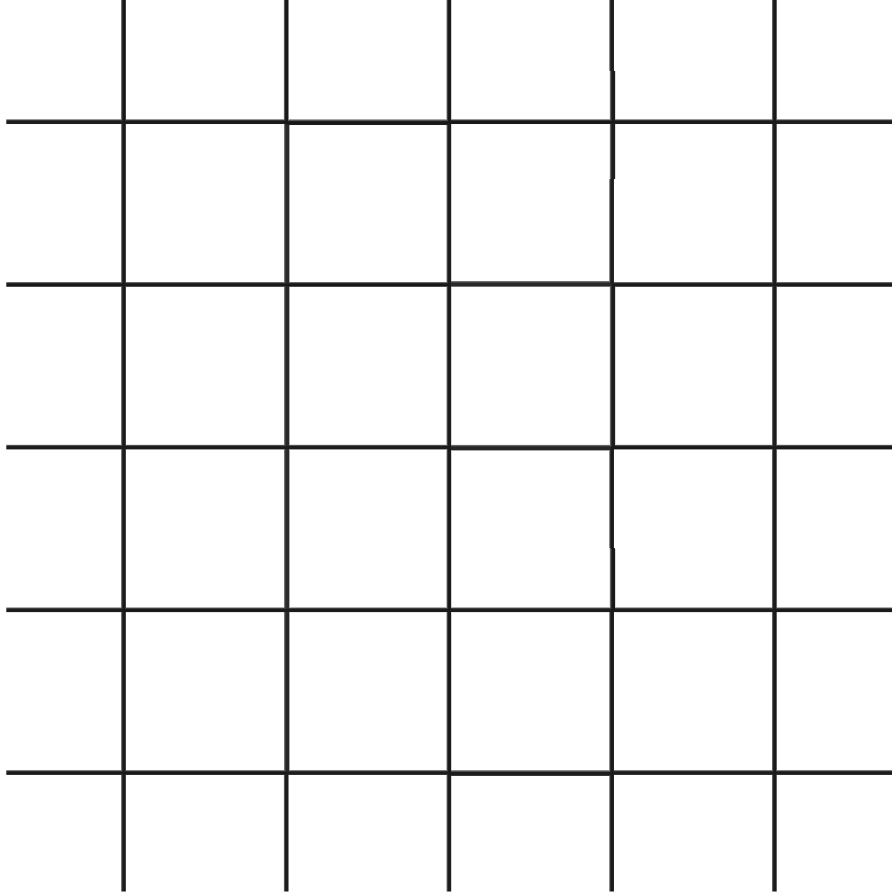
This pattern is drawn by a Shadertoy shader. Its source:

```glsl
float hash(vec2 p) {
    return fract(sin(dot(p, vec2(127.1, 311.7))) * 43758.5453);
}

// Soft-edged interval from a to b
float span(float a, float b, float x) {
    float soft = 0.5 / iResolution.y;
    return smoothstep(a - soft, a + soft, x) * (1.0 - smoothstep(b - soft, b + soft, x));
}

// Dark stroke with a grey rim on its positive side
vec3 stroke(float offset, float halfWidth, float fade, float extent) {
    float soft = 0.6 / iResolution.y;
    float cover = 1.0 - smoothstep(halfWidth - soft, halfWidth + soft, abs(offset));
    float rim = smoothstep(0.0004, 0.0026, offset);
    vec3 ink = mix(vec3(0.09, 0.09, 0.09), vec3(0.42, 0.41, 0.42), max(rim, fade));
    return mix(vec3(1.0), ink, cover * extent);
}

void mainImage(out vec4 fragColor, in vec2 fragCoord) {
    vec2 p = fragCoord / iResolution.y;

    // Five rules each way, numbered -2 to 2 from the centre
    vec2 grid = (p - 0.501) / 0.1816;
    vec2 rule = clamp(round(grid), -2.0, 2.0);
    vec2 offset = (grid - rule) * 0.1816;
    vec2 segment = floor(grid);

    // Horizontal rules: a few heavier segments, two of them faded
    bool middleSegment = segment.x == 0.0 && abs(rule.y + 0.5) != 0.5 && rule.y < 2.0;
    bool centreSegment = segment.x == 0.0 && rule.y == 0.0;
    bool upperSegment = segment.x == -1.0 && rule.y == 2.0;
    float heavy = float(middleSegment || centreSegment || upperSegment);
    float faded = heavy * float(rule.y == 0.0 || rule.y == 1.0);
    float rowShift = heavy * (rule.y == 1.0 ? 0.0006 : -0.0006);
    float rowFade = 0.08 * hash(vec2(segment.x, rule.y)) + 0.2 * faded;
    vec3 rows = stroke(offset.y - rowShift, 0.0026 + 0.0005 * heavy, rowFade,
                       smoothstep(0.006, 0.008, p.x));

    // Vertical rules: one long faded stretch and one rule with small jogs
    float stretch = float(rule.x == -1.0) * span(0.138, 0.864, p.y);
    float jogs = span(0.319, 0.388, p.y) + span(0.501, 0.683, p.y) + span(0.80, 0.921, p.y);
    jogs *= float(rule.x == 1.0);
    float columnFade = 0.08 * hash(vec2(rule.x, segment.y) + 17.0) + 0.16 * stretch;
    float columnShift = 0.0006 * stretch + 0.001 * jogs;
    vec3 columns = stroke(columnShift - offset.x, 0.0026 + 0.0004 * max(stretch, jogs),
                          columnFade, smoothstep(0.004, 0.006, p.y));

    fragColor = vec4(min(rows, columns), 1.0);
}
```
